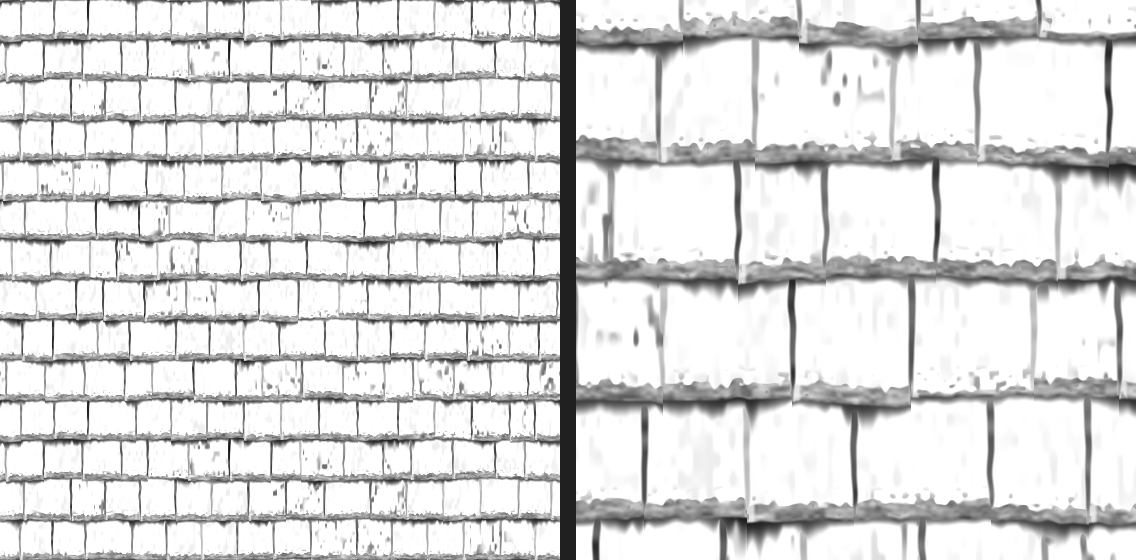
Left: the whole. Right: its middle third, enlarged.
This texture map is drawn by a Shadertoy shader. Its source:

```glsl
const float ROWS = 14.0;          // courses down the tile
const float COLS = 15.0;          // shingles across the tile
const float ROW_CYCLE = 10.0;     // courses before the layout recurs
const float ROW_SHIFT = 0.37;     // sideways stagger per course
const float JOINT_JITTER = 0.36;
const float EDGE_STEP = 0.07;     // height change between neighbours
const float EDGE_TILT = 0.06;
const float EDGE_WAVE = 0.05;
const float BUTT_HEIGHT = 0.145;  // thickness of the grey lower edge
const float JOINT_TOP = 0.034;    // half widths of the vertical gaps
const float JOINT_LOW = 0.017;
const float DRIP_MAX = 0.38;
const float WORN_SHARE = 0.2;
const vec3 FACE_COLOR = vec3(1.0);
const vec3 INK_COLOR = vec3(0.06);

struct Shingle {
    float id;       // wrapped column number
    float joint;    // signed distance to the nearest joint
    float jointId;
    float edge;     // offset of the lower edge
};

float hash(vec3 p) {
    p = fract(p * 0.1031);
    p += dot(p, p.zyx + 31.32);
    return fract((p.x + p.y) * p.z);
}

// Value noise, wrapping across the tile; freq.x must be whole
float grain(vec2 p, vec2 freq, float seed) {
    p *= freq;
    vec2 i = floor(p), f = fract(p);
    f = f * f * (3.0 - 2.0 * f);
    float x0 = mod(i.x, COLS * freq.x);
    float x1 = mod(i.x + 1.0, COLS * freq.x);
    float y = i.y + 50.0;
    float a = mix(hash(vec3(x0, y, seed)), hash(vec3(x1, y, seed)), f.x);
    float b = mix(hash(vec3(x0, y + 1.0, seed)), hash(vec3(x1, y + 1.0, seed)), f.x);
    return mix(a, b, f.y);
}

float rowId(float row) {
    return mod(mod(row, ROWS), ROW_CYCLE);
}

float jointX(float i, float row) {
    return i + 0.5 + JOINT_JITTER * (hash(vec3(mod(i, COLS), row, 3.0)) - 0.5);
}

Shingle shingleAt(float x, float row) {
    float sx = x + row * ROW_SHIFT;
    float i = floor(sx);
    i -= sx < jointX(i, row) ? 1.0 : 0.0;
    float left = sx - jointX(i, row);
    float right = jointX(i + 1.0, row) - sx;
    Shingle s;
    s.id = mod(i, COLS);
    s.joint = left < right ? left : -right;
    s.jointId = left < right ? s.id : mod(i + 1.0, COLS);
    s.edge = EDGE_STEP * (hash(vec3(s.id, row, 7.0)) - 0.5)
           + EDGE_TILT * (hash(vec3(s.id, row, 11.0)) - 0.5) * (left - 0.5)
           + EDGE_WAVE * (grain(vec2(x, 0.0), vec2(1.0), row + 20.0) - 0.5)
           + 0.025 * (grain(vec2(x, 0.0), vec2(9.0, 1.0), row + 40.0) - 0.5);
    return s;
}

// Vertical gap and weathering of one face; q.y runs down from its top
float faceInk(Shingle s, vec2 q, float row, float aa) {
    float wobble = 0.03 * (grain(q, vec2(1.0, 5.0), row + 60.0) - 0.5);
    float width = mix(JOINT_TOP, JOINT_LOW, clamp(q.y, 0.0, 1.0));
    float line = 1.0 - smoothstep(width - aa, width + aa, abs(s.joint + wobble));
    float strength = mix(0.3, 1.0, hash(vec3(s.jointId, row, 13.0)));
    line *= strength * mix(0.65, 1.0, grain(q, vec2(3.0, 9.0), row + 80.0));

    float worn = step(1.0 - WORN_SHARE, hash(vec3(s.id, row, 17.0)));
    float streak = smoothstep(0.58, 0.9, grain(q, vec2(15.0, 6.0), row + 100.0));
    float patches = smoothstep(0.3, 0.8, grain(q, vec2(3.0), row + 120.0));
    return max(line, streak * patches * mix(0.07, 0.6, worn));
}

// Ragged grey butt; h is the height above the lower edge
float buttInk(Shingle s, vec2 q, float h, float row, float aa) {
    float rough = grain(vec2(q.x, h), vec2(17.0, 20.0), row + 140.0);
    float variety = hash(vec3(s.id, row, 19.0));
    float top = BUTT_HEIGHT + 0.04 * (variety - 0.5) + 0.085 * (rough - 0.5);
    top *= variety < 0.06 ? 0.4 : 1.0;
    float band = 1.0 - smoothstep(top - aa, top + aa, h);
    float tone = mix(0.22, 0.58, grain(vec2(q.x, h), vec2(6.0, 24.0), row + 160.0));
    tone += 0.22 * (grain(vec2(q.x, h), vec2(20.0, 30.0), row + 180.0) - 0.5);
    tone += 0.2 * (1.0 - smoothstep(0.0, 0.045, h));
    float chip = step(0.5, hash(vec3(s.jointId, row, 23.0)));
    tone *= 1.0 - 0.7 * chip * (1.0 - smoothstep(0.02, 0.06, abs(s.joint - 0.03)));
    float specks = smoothstep(0.68, 0.9, rough) * (1.0 - smoothstep(0.12, 0.3, h));
    return max(band * tone, 0.4 * specks);
}

// Contact shadow and stains running down from the course above
float dripInk(Shingle s, vec2 q, float d, float row) {
    float streak = grain(vec2(q.x, d), vec2(14.0, 3.0), row + 200.0);
    float cluster = grain(q * vec2(1.0, 0.0), vec2(2.0, 1.0), row + 220.0);
    float wedge = exp(-9.0 * abs(s.joint)) * hash(vec3(s.jointId, row, 29.0));
    float reach = 0.05 + 0.36 * cluster * cluster * streak + 0.2 * wedge * streak;
    float stain = 1.0 - smoothstep(0.0, min(reach, DRIP_MAX), d);
    return stain * mix(0.5, 0.95, cluster);
}

void mainImage(out vec4 fragColor, in vec2 fragCoord) {
    vec2 uv = fragCoord / iResolution.xy;
    vec2 p = vec2(uv.x * COLS, (1.0 - uv.y) * ROWS);
    float aa = max(0.014, 0.6 * ROWS / iResolution.y);

    // The upper course overlaps the lower one along its uneven edge
    float upper = floor(p.y + 0.5) - 1.0;
    float upId = rowId(upper), lowId = rowId(upper + 1.0);
    Shingle up = shingleAt(p.x, upId);
    Shingle low = shingleAt(p.x, lowId);
    vec2 upPos = vec2(p.x, p.y - upper);
    vec2 lowPos = upPos - vec2(0.0, 1.0);
    float d = lowPos.y - up.edge;

    float upInk = max(faceInk(up, upPos, upId, aa) * mix(0.6, 1.0, smoothstep(0.08, 0.16, -d)),
                      buttInk(up, upPos, max(-d, 0.0), upId, aa));
    float lowInk = max(faceInk(low, lowPos, lowId, aa),
                       dripInk(low, lowPos, max(d, 0.0), lowId));
    float ink = mix(upInk, lowInk, smoothstep(-aa, aa, d));
    fragColor = vec4(mix(FACE_COLOR, INK_COLOR, clamp(ink, 0.0, 1.0)), 1.0);
}
```
